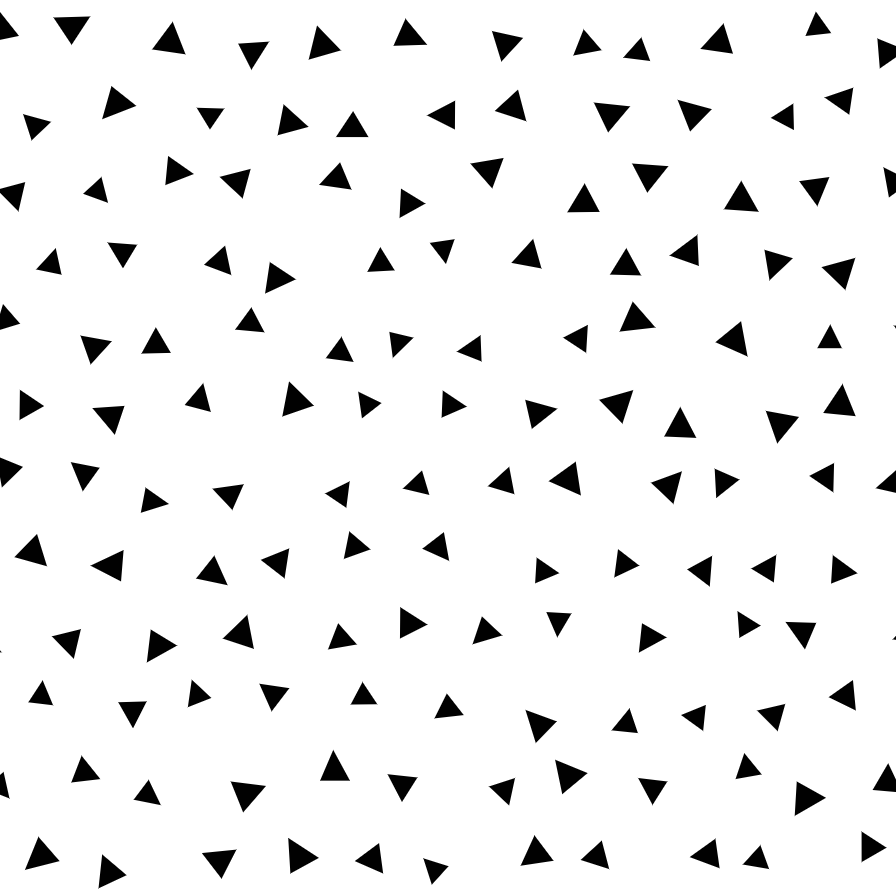
This pattern is drawn by a Shadertoy shader. Its source:

```glsl
// Scattered black triangles on white, evenly spread but randomly turned.
// Each cell of a staggered grid holds one jittered triangle, drawn as the
// intersection of three half planes; neighbouring cells are searched too.

const float TAU = 6.2831853;

// Four random values in 0..1 for one cell.
vec4 hash4(vec2 cell) {
    vec4 p = fract(cell.xyxy * vec4(0.1031, 0.1030, 0.0973, 0.1099));
    p += dot(p, p.wzxy + 33.33);
    return fract((p.xxyz + p.yzzw) * p.zywx);
}

// Signed distance to a nearly equilateral triangle around the origin.
float triangleDistance(vec2 p, float inradius, float turn, vec4 wobble) {
    float d = -1.0;
    for (int k = 0; k < 3; k++) {
        float skew = 0.16 * (wobble[k] - 0.5);
        float angle = turn + skew + TAU * float(k) / 3.0;
        d = max(d, dot(p, vec2(cos(angle), sin(angle))) - inradius);
    }
    return d;
}

// Distance to the nearest triangle of the scatter.
float scatterDistance(vec2 uv) {
    vec2 grid = vec2(11.0, 12.0);
    vec2 p = uv * grid;
    float d = 1.0;
    for (int j = -1; j <= 1; j++) {
        float row = floor(p.y) + float(j);
        float stagger = 0.5 * mod(row, 2.0);
        for (int i = -1; i <= 1; i++) {
            vec2 cell = vec2(floor(p.x - stagger) + float(i), row);
            vec4 rnd = hash4(cell + 17.0);
            vec4 wobble = hash4(cell + 71.0);
            vec2 jitter = vec2(0.42, 0.46) * (rnd.xy - 0.5);
            vec2 center = (cell + vec2(0.5 + stagger, 0.5) + jitter) / grid;
            float inradius = mix(0.0083, 0.0112, rnd.w);
            d = min(d, triangleDistance(uv - center, inradius, TAU * rnd.z, wobble));
        }
    }
    return d;
}

void mainImage(out vec4 fragColor, in vec2 fragCoord) {
    vec3 paper = vec3(1.0);
    vec3 ink = vec3(0.005);
    float pixel = 1.0 / iResolution.y;
    float d = scatterDistance(fragCoord * pixel);
    float coverage = clamp(0.5 - d / pixel, 0.0, 1.0);
    fragColor = vec4(mix(paper, ink, coverage), 1.0);
}
```
